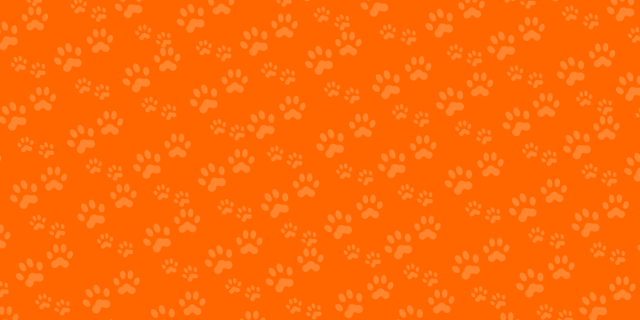
This pattern is drawn by a Shadertoy shader. Its source:

```glsl
// Scattered pale paw prints, in large and small pairs, on a flat orange ground.

const vec3 GROUND_ORANGE = vec3(1.0, 0.40, 0.0);
const vec3 PAW_ORANGE    = vec3(1.0, 0.522, 0.185);

// Skewed lattice, in units of the canvas height
const vec2 LATTICE_ORIGIN = vec2(0.052, 0.633);
const vec2 STEP_ACROSS    = vec2(0.2005, -0.065);
const vec2 STEP_DOWN      = vec2(0.026, -0.2474);
const float CLUSTER_JITTER = 0.026;
const float PAW_JITTER     = 0.006;
const float TILT_JITTER    = 0.10;
const float EDGE_PIXELS    = 0.75;

// Each cluster holds four paws: offset x, offset y, tilt, half width
const int PAW_COUNT = 4;
const vec4 PAWS[PAW_COUNT] = vec4[PAW_COUNT](
    vec4(0.000,  0.000, 0.48, 0.0470),
    vec4(0.094,  0.052, 0.03, 0.0425),
    vec4(0.042, -0.088, 0.22, 0.0262),
    vec4(0.104, -0.109, 0.52, 0.0262));

vec2 hash2(vec2 p) {
    vec3 h = fract(p.xyx * vec3(0.1031, 0.1030, 0.0973));
    h += dot(h, h.yzx + 33.33);
    return fract((h.xx + h.yz) * h.zy);
}

vec2 turn(vec2 p, float angle) {
    float c = cos(angle), s = sin(angle);
    return vec2(c * p.x - s * p.y, s * p.x + c * p.y);
}

float smoothMin(float a, float b, float k) {
    float h = max(k - abs(a - b), 0.0) / k;
    return min(a, b) - 0.25 * k * h * h;
}

// Approximate distance to an ellipse
float ellipse(vec2 p, vec2 radii) {
    float k = length(p / radii);
    return k * (k - 1.0) / max(length(p / (radii * radii)), 0.001);
}

// Upright paw about one unit in half width
float pawDistance(vec2 p) {
    p.x = abs(p.x);
    float innerToe = ellipse(turn(p - vec2(0.28, 0.56), 0.10), vec2(0.20, 0.32));
    float outerToe = ellipse(turn(p - vec2(0.75, 0.07), 0.38), vec2(0.20, 0.29));
    float padTop  = length(p - vec2(0.0, -0.36)) - 0.28;
    float padSide = length(p - vec2(0.38, -0.60)) - 0.27;
    return min(min(innerToe, outerToe), smoothMin(padTop, padSide, 0.22));
}

// Distance to the four paws of one lattice cell
float clusterDistance(vec2 p, vec2 cell) {
    p -= CLUSTER_JITTER * (hash2(cell + 41.0) - 0.5);
    float nearest = 1.0;
    for (int i = 0; i < PAW_COUNT; i++) {
        vec4 paw = PAWS[i];
        vec2 random = hash2(cell + 17.0 * float(i + 5)) - 0.5;
        vec2 local = p - paw.xy - PAW_JITTER * random;
        local = turn(local, -paw.z - TILT_JITTER * random.x) / paw.w;
        nearest = min(nearest, pawDistance(local) * paw.w);
    }
    return nearest;
}

void mainImage(out vec4 fragColor, in vec2 fragCoord) {
    vec2 p = fragCoord / iResolution.y - LATTICE_ORIGIN;
    mat2 lattice = mat2(STEP_ACROSS, STEP_DOWN);
    vec2 home = floor(inverse(lattice) * p);

    // Clusters reach into neighbouring cells
    float d = 1.0;
    for (int j = -1; j <= 1; j++)
        for (int i = -1; i <= 1; i++) {
            vec2 cell = home + vec2(i, j);
            d = min(d, clusterDistance(p - lattice * cell, cell));
        }

    float edge = EDGE_PIXELS / iResolution.y;
    float cover = 1.0 - smoothstep(-edge, edge, d);
    fragColor = vec4(mix(GROUND_ORANGE, PAW_ORANGE, cover), 1.0);
}
```
